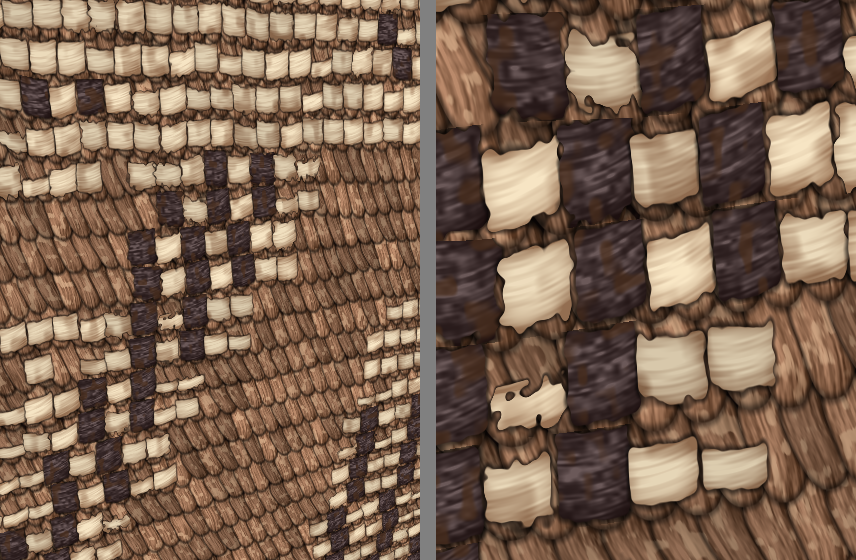
Left, the full canvas; right, a detail of the centre.
Give the GLSL for this texture, as a Shadertoy shader.

```glsl
// Coiled basket weave in perspective: rows of slanted brown fibre strands,
// overlaid by cream and black wraps that form a stepped diagonal band.
// A curved grid gives row and column; each cell is shaded as a rounded part.

const vec3 GAP = vec3(0.14, 0.07, 0.06);
const vec3 BROWN_DARK = vec3(0.29, 0.18, 0.11);
const vec3 BROWN_LIT = vec3(0.66, 0.49, 0.38);
const vec3 WORN_TAN = vec3(0.78, 0.64, 0.51);
const vec3 CREAM_SHADE = vec3(0.60, 0.45, 0.33);
const vec3 CREAM = vec3(0.97, 0.90, 0.77);
const vec3 BLACK = vec3(0.11, 0.06, 0.06);
const vec3 BLACK_LIT = vec3(0.42, 0.35, 0.35);
const float STRANDS_PER_WRAP = 1.5;
const float STRAND_LEAN = 0.75;

float hash(vec2 p) {
    return fract(sin(dot(p, vec2(127.1, 311.7))) * 43758.5453);
}

float noise(vec2 p) {
    vec2 i = floor(p), f = fract(p);
    f = f * f * (3.0 - 2.0 * f);
    return mix(mix(hash(i), hash(i + vec2(1, 0)), f.x),
               mix(hash(i + vec2(0, 1)), hash(i + vec2(1, 1)), f.x), f.y);
}

// Solves a + b*n - c*n*n = v, so cells shrink as n grows
float shrinkingIndex(float v, float a, float b, float c) {
    return (b - sqrt(max(b * b - 4.0 * c * (v - a), 0.0))) / (2.0 * c);
}

// Canvas position (y down) to column and row; integers are cell centres
vec2 weaveGrid(vec2 p) {
    float col = shrinkingIndex(p.x * (1.0 + 0.15 * p.y), 0.026, 0.0729, 0.00087);
    float row = shrinkingIndex(p.y, 0.02 + 0.0375 * p.x,
                               0.0781 - 0.0165 * p.x, 0.00065 + 0.00015 * p.x);
    return vec2(col, row) + 0.22 * (vec2(noise(p * 7.0), noise(p * 8.0 + 9.0)) - 0.5);
}

// 0 = bare strands, 1 = cream wrap, 2 = black wrap
int wrapKind(vec2 cell) {
    float c = cell.x, r = cell.y;
    if (r < 4.0) {
        bool dark = (r == 2.0 && abs(c - 2.0) == 1.0) || (r >= 0.0 && r < 2.0 && c == 15.0 + r);
        return dark ? 2 : 1;
    }
    // stepped main band, moving left every second row
    float k = c - floor(9.7 - 1.6 * floor((r - 4.0) * 0.5));
    bool upper = r > 4.0 && r < 8.0;
    if (abs(k) == 1.0 || (upper && k == -3.0)) return 2;
    if (abs(k) <= 3.0) return 1;
    if (k < 0.0) return (upper || hash(cell) < 0.15) ? 0 : 1;
    // second band at the lower right
    float d = c - floor(17.0 - 0.28 * (r - 9.0));
    if (r < 9.0 || d < 0.0) return 0;
    return (r > 12.0 && mod(d, 3.0) == 1.0) ? 2 : 1;
}

// One strand in leaning coordinates: rgb colour and signed distance
vec4 strand(vec2 q, vec2 id) {
    float h = hash(id + 3.7);
    float x = q.x - 0.06 * sin(q.y * 5.0 + h) + (h - 0.5) * 0.3 * q.y;
    float y = q.y + 0.06;
    vec2 e = vec2(x / 0.62, y / (0.60 + 0.08 * h));
    float d = (pow(pow(abs(e.x), 2.4) + pow(abs(e.y), 2.4), 1.0 / 2.4) - 1.0) * 0.5;
    float grain = noise(vec2(x * 17.0, q.y * 2.5) + id * 7.3);
    float fleck = noise(vec2(x * 28.0, q.y * 13.0) + id * 3.1);
    float light = sqrt(max(0.0, 1.0 - 0.9 * e.x * e.x)) * (1.0 - 0.45 * e.y * e.y) - 0.35 * e.x;
    float tone = light - 0.25 + 0.75 * (grain - 0.5) + 0.3 * (fleck - 0.5);
    vec3 col = mix(BROWN_DARK, BROWN_LIT, clamp(tone, 0.0, 1.0));
    float wear = smoothstep(0.58, 0.8, noise(q * vec2(5.0, 6.0) + id * 5.1) + 0.15 * (fleck - 0.5));
    col = mix(col, WORN_TAN, wear * 0.65 * clamp(light, 0.0, 1.0));
    col *= (0.82 + 0.34 * h) * mix(0.55, 1.0, smoothstep(0.0, -0.08, d));
    return vec4(col, d);
}

// One flat wrap with a frayed outline: rgb colour and signed distance
vec4 wrapStitch(vec2 q, vec2 id, int kind) {
    float h = hash(id), h2 = hash(id + 17.3);
    bool dark = kind == 2;
    q.y += (h - 0.4) * 0.25 * q.x;
    float top = dark ? -0.47 : -0.35 + 0.35 * pow(h2, 3.0) + 0.12 * smoothstep(6.0, 10.0, id.y);
    float bottom = dark ? 0.44 : 0.35 + 0.06 * h;
    vec2 halfSize = vec2(0.46 + 0.04 * h2, 0.5 * (bottom - top));
    vec2 c = q - vec2((h2 - 0.5) * 0.06, 0.5 * (top + bottom) - 0.2 * q.x * q.x);
    vec2 b = abs(c) - halfSize + 0.08;
    float d = length(max(b, 0.0)) + min(max(b.x, b.y), 0.0) - 0.08;
    float fray = 0.05 + 0.22 * pow(hash(id + 41.0), 4.0);
    d += (noise(q * 8.0 + id * 4.7) - 0.5) * fray;
    vec2 n = c / halfSize;
    float light = sqrt(max(0.0, 1.0 - 0.85 * n.y * n.y)) - 0.28 * pow(abs(n.x), 3.0)
                - 0.12 * n.y - 0.1 * n.x;
    float grain = noise(vec2(q.x * 2.5, (c.y + 0.12 * q.x) * 32.0) + id * 9.1);
    float rough = noise(q * vec2(9.0, 18.0) + id * 6.3);
    float stain = noise(q * 3.0 + id * 8.3);
    float tone = light + 0.4 * (grain - 0.65) - 0.45 * smoothstep(0.45, 0.9, stain);
    vec3 cream = mix(CREAM_SHADE, CREAM, clamp(tone, 0.0, 1.0)) * (0.87 + 0.14 * h);
    vec3 black = mix(BLACK, BLACK_LIT, clamp(light * (1.5 * rough * grain + 0.2), 0.0, 1.0));
    black = mix(black, BROWN_DARK, 0.7 * smoothstep(0.6, 0.85, noise(q * 5.0 + id * 2.9)));
    return vec4(dark ? black : cream, d);
}

void mainImage(out vec4 fragColor, in vec2 fragCoord) {
    vec2 p = fragCoord / iResolution.xy;
    vec2 grid = weaveGrid(vec2(p.x, 1.0 - p.y));
    vec2 fw = fwidth(grid);
    float aa = 0.7 * max(fw.x, fw.y);
    float row = floor(grid.y + 0.5);
    vec3 col = GAP;

    // strands, lower rows first so that upper rows overlap them
    for (int j = 1; j >= -1; j--) {
        float r = row + float(j);
        float y = grid.y - r;
        float x = grid.x * STRANDS_PER_WRAP + hash(vec2(r, 5.0)) - STRAND_LEAN * y;
        for (int i = -1; i <= 1; i++) {
            vec2 id = vec2(floor(x) + float(i), r);
            vec4 s = strand(vec2(x - id.x - 0.5, y), id);
            col *= mix(0.6, 1.0, smoothstep(0.0, 0.07, s.w));
            col = mix(col, s.rgb, smoothstep(aa, -aa, s.w));
        }
    }

    // wraps, each with a narrow contact shadow
    float y = grid.y - row;
    float wx = grid.x + 0.4 * (hash(vec2(row, 2.0)) - 0.5) - 0.15 * y;
    for (int i = -1; i <= 1; i++) {
        vec2 id = vec2(floor(wx + 0.5) + float(i), row);
        int kind = wrapKind(id);
        if (kind == 0) continue;
        vec4 w = wrapStitch(vec2(wx - id.x, y), id, kind);
        col *= mix(0.4, 1.0, smoothstep(0.0, 0.08, w.w));
        col = mix(col, w.rgb, smoothstep(aa, -aa, w.w));
    }
    fragColor = vec4(col, 1.0);
}
```
